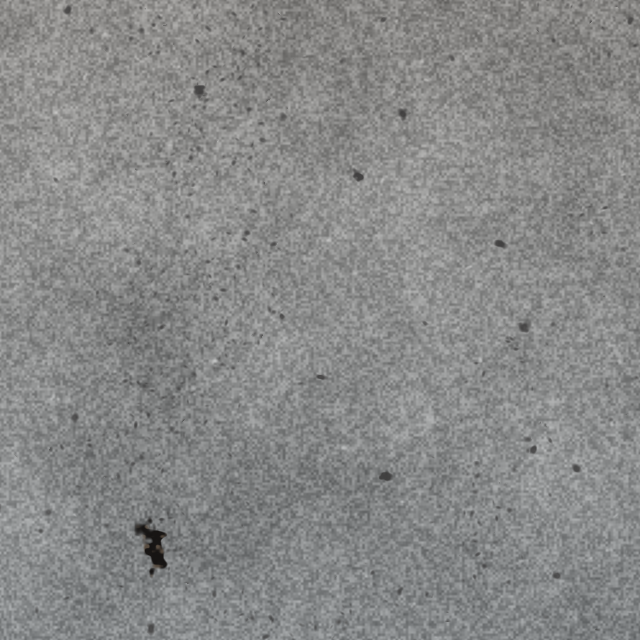
A WebGL 2 fragment shader for this texture:

```glsl
#version 300 es
precision highp float;
// Weathered grey concrete: soft sandy grain over broad, faint stains.
// Clustered cellular pits, pale flecks, a faint diagonal scuff and one deep
// ragged chip are layered on top, all in units of the canvas height.

#define BASE_GREY 0.541
#define GRAIN_CELLS 250.0
#define GRAIN_CONTRAST 0.19
#define STAIN_CONTRAST 0.085
#define FINE_PIT_CELLS 92.0
#define FINE_PIT_DENSITY 0.30
#define LARGE_PIT_CELLS 17.0
#define LARGE_PIT_DENSITY 0.13
#define FLECK_DENSITY 0.05
#define PIT_COLOR vec3(0.22, 0.215, 0.215)
#define CHIP_CENTER vec2(0.239, 0.141)
#define CHIP_SIZE vec2(0.023, 0.040)

uniform vec2 u_resolution;
out vec4 fragColor;

// Integer hash: three random values per cell and layer
vec3 hash3(vec2 cell, uint layer) {
    uvec3 v = uvec3(ivec3(ivec2(cell), 0)) + uvec3(4096u, 4096u, layer);
    v = v * 1664525u + 1013904223u;
    v.x += v.y * v.z; v.y += v.z * v.x; v.z += v.x * v.y;
    v ^= v >> 16u;
    v.x += v.y * v.z; v.y += v.z * v.x; v.z += v.x * v.y;
    return vec3(v >> 8u) / 16777216.0;
}

// Smooth value noise, centred on zero
float noise(vec2 p, uint layer) {
    vec2 i = floor(p), f = fract(p);
    f = f * f * (3.0 - 2.0 * f);
    float low = mix(hash3(i, layer).x, hash3(i + vec2(1, 0), layer).x, f.x);
    float high = mix(hash3(i + vec2(0, 1), layer).x, hash3(i + vec2(1, 1), layer).x, f.x);
    return mix(low, high, f.y) - 0.5;
}

float fbm(vec2 p, uint layer) {
    float sum = 0.0, amp = 1.0;
    for (uint k = 0u; k < 4u; k++) {
        sum += amp * noise(p, layer + k);
        p = mat2(1.6, 1.2, -1.2, 1.6) * p + 7.3;
        amp *= 0.55;
    }
    return sum;
}

// Cellular spots: coverage of randomly turned, uneven ovals; radii in cells
float spots(vec2 p, float cells, float density, vec2 radii, uint layer) {
    vec2 q = p * cells, home = floor(q);
    float soft = 0.0022 * cells + cells / u_resolution.y;
    float cover = 0.0;
    for (int y = -1; y <= 1; y++)
    for (int x = -1; x <= 1; x++) {
        vec2 cell = home + vec2(x, y);
        vec3 place = hash3(cell, layer);
        vec3 shape = hash3(cell, layer + 1u);
        if (place.z > density) continue;
        vec2 d = q - cell - place.xy;
        float angle = 6.2832 * shape.x;
        d = mat2(cos(angle), -sin(angle), sin(angle), cos(angle)) * d;
        d.y *= 1.0 + 1.2 * shape.y;
        float radius = mix(radii.x, radii.y, shape.z * shape.z);
        float edge = length(d) - radius * (1.0 + 0.9 * noise(p * 170.0, layer));
        float strength = mix(0.5, 1.0, shape.z);
        cover = max(cover, strength * (1.0 - smoothstep(-soft, soft, edge)));
    }
    return cover;
}

// Pale scuff: soft distance to a long diagonal, broken up by noise
float scuff(vec2 p) {
    vec2 along = normalize(vec2(0.88, 0.48)), d = p - vec2(0.18, 0.685);
    float offset = dot(d, vec2(-along.y, along.x)) + 0.02 * noise(p * 9.0, 40u);
    float broken = smoothstep(-0.1, 0.35, noise(p * 7.0, 41u));
    return exp(-offset * offset / 0.00012) * broken * smoothstep(-0.03, 0.05, d.x);
}

void main() {
    vec2 p = gl_FragCoord.xy / u_resolution.y;

    // Broad light, stains and sandy grain
    float stain = fbm(p * 4.5, 10u);
    float grain = noise(p * GRAIN_CELLS, 1u)
                + 0.45 * noise(p * GRAIN_CELLS * 0.47, 2u);
    float grey = BASE_GREY + 0.035 * (p.y - 0.5) - 0.03 * dot(p - 0.5, p - 0.5);
    grey += STAIN_CONTRAST * stain + 0.03 * noise(p * 45.0, 3u);
    grey += GRAIN_CONTRAST * grain + 0.035 * scuff(p);
    vec3 color = grey + mix(vec3(-0.010, 0.002, 0.008), vec3(0.006, 0.001, -0.008), p.y);

    // Pale flecks, then pits gathered in the darker patches
    color += 0.14 * spots(p, 60.0, FLECK_DENSITY, vec2(0.10, 0.22), 50u);
    float cluster = smoothstep(-0.15, 0.55, fbm(p * 3.6, 20u) - 0.35 * stain);
    float fine = spots(p, FINE_PIT_CELLS, FINE_PIT_DENSITY * cluster, vec2(0.16, 0.36), 60u);
    float large = spots(p, LARGE_PIT_CELLS, LARGE_PIT_DENSITY, vec2(0.06, 0.17), 70u);
    color = mix(color, PIT_COLOR, max(0.72 * fine, 0.88 * large));

    // Deep chip with a ragged rim and brown crumbs inside
    vec2 d = (p - CHIP_CENTER) / CHIP_SIZE;
    d.x += 0.35 * d.y;
    float rim = length(d) + 1.0 * noise(p * 85.0, 80u) + 0.7 * noise(p * 40.0, 81u);
    float chip = 1.0 - smoothstep(0.68, 0.98, rim);
    float crumbs = smoothstep(0.0, 0.35, noise(p * 130.0, 82u));
    vec3 inside = mix(vec3(0.07, 0.06, 0.055), vec3(0.34, 0.29, 0.24), crumbs);
    color = mix(color, inside, 0.95 * chip);

    fragColor = vec4(clamp(color, 0.0, 1.0), 1.0);
}
```
